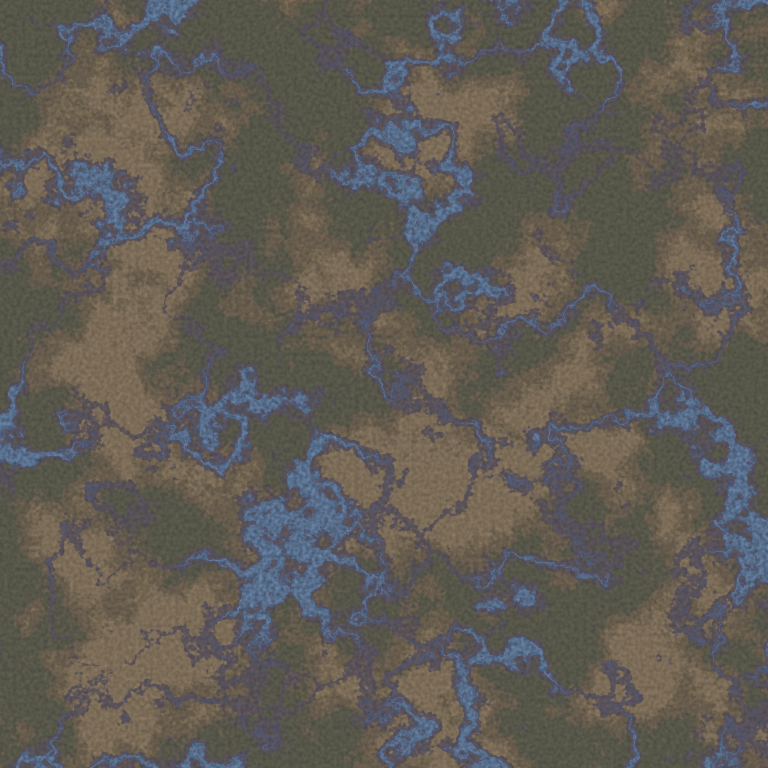
A three.js fragment shader for this texture:

```glsl
// Weathered mineral crust: olive ground with rough brown and tan patches,
// crossed by violet bands whose cores break into speckled blue veins.
// Thresholds on layered gradient noise place the colours; fine grain covers all.

varying vec2 vUv;

vec2 gradient(vec2 cell) {
  float angle = 6.2832 * fract(sin(dot(cell, vec2(127.1, 311.7))) * 43758.55);
  return vec2(cos(angle), sin(angle));
}

float gradientNoise(vec2 p) {
  vec2 i = floor(p);
  vec2 f = fract(p);
  vec2 u = f * f * f * (f * (f * 6.0 - 15.0) + 10.0);
  float a = dot(gradient(i), f);
  float b = dot(gradient(i + vec2(1.0, 0.0)), f - vec2(1.0, 0.0));
  float c = dot(gradient(i + vec2(0.0, 1.0)), f - vec2(0.0, 1.0));
  float d = dot(gradient(i + 1.0), f - 1.0);
  return mix(mix(a, b, u.x), mix(c, d, u.x), u.y);
}

// Seven octaves, each turned to hide the lattice.
float fbm(vec2 p, float gain) {
  float sum = 0.0;
  float amplitude = 1.0;
  for (int i = 0; i < 7; i++) {
    sum += amplitude * gradientNoise(p);
    p = mat2(1.6, 1.2, -1.2, 1.6) * p + 17.3;
    amplitude *= gain;
  }
  return sum;
}

void main() {
  vec2 p = vUv;
  float grain = gradientNoise(p * 175.0 + 9.2) + 0.7 * gradientNoise(p * 247.0 + 41.6);

  // Ground: olive flats, brown patches, tan crowns with ochre rims
  float land = fbm(p * 5.0 + 3.7, 0.6) + 0.04 * grain;
  vec3 color = vec3(0.335, 0.335, 0.285);
  color = mix(color, vec3(0.405, 0.36, 0.30), smoothstep(-0.09, 0.04, land));
  color = mix(color, vec3(0.485, 0.425, 0.345), smoothstep(0.15, 0.27, land));
  float rim = 1.0 - smoothstep(0.0, 0.035, abs(land - 0.17));
  color = mix(color, vec3(0.49, 0.44, 0.33), 0.5 * rim);

  // Veins: the distance from a noise contour, widened where deposits gather
  float vein = abs(fbm(p * 6.0 + 28.4, 0.56)) + 0.03 * grain;
  float deposit = 0.045 + 0.2 * gradientNoise(p * 4.5 + 61.8) - 0.04 * land;
  float violet = 1.0 - smoothstep(-0.025, 0.025, vein - deposit - 0.075);
  float indigo = 1.0 - smoothstep(-0.012, 0.012, vein - deposit);
  float blue = 1.0 - smoothstep(-0.015, 0.015, vein - deposit + 0.025);
  color = mix(color, vec3(0.335, 0.31, 0.345), 0.9 * violet);
  color = mix(color, vec3(0.315, 0.33, 0.43), indigo);
  color = mix(color, vec3(0.345, 0.435, 0.55), blue);

  // Fine grain, strongest on the blue deposits
  color *= 1.0 + grain * mix(0.15, 0.28, blue);
  gl_FragColor = vec4(color, 1.0);
}
```
